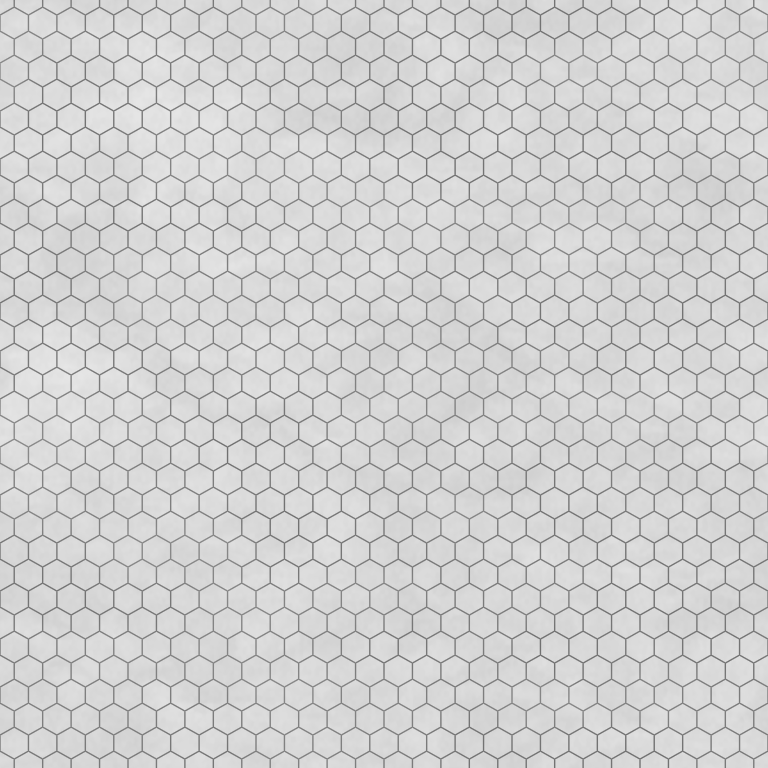
A WebGL 2 fragment shader for this pattern:

```glsl
#version 300 es
precision highp float;
// Pale concrete mosaic of upright hexagons separated by thin grey joints.
// Two interleaved lattices give the joint distance; wrapping smooth cellular
// noise in several octaves clouds the surface continuously across the tiles.

#define COLUMNS 27.0
#define ROWS 32.0
#define ROW_OFFSET 0.0012
#define JOINT_WIDTH 0.00182
#define JOINT_COLOR vec3(0.49)
#define TILE_COLOR vec3(0.85)
#define CLOUD_STRENGTH 0.10
#define GRAIN_STRENGTH 0.018
#define BROAD_STRENGTH 0.006
#define JOINT_WEAR 0.20

uniform vec2 u_resolution;
out vec4 fragColor;

const float TAU = 6.2831853;

vec3 hash3(vec2 p) {
    vec3 q = fract(vec3(p.xyx) * vec3(0.1031, 0.1030, 0.0973));
    q += dot(q, q.yxz + 33.33);
    return fract((q.xxy + q.yzz) * q.zyx);
}

// Blends random tones of nearby feature points; wraps after "cells" cells.
float cellClouds(vec2 uv, vec2 cells, float seed) {
    vec2 p = uv * cells;
    vec2 base = floor(p);
    float tone = 0.0, total = 0.0;
    for (int j = -1; j <= 1; j++) {
        for (int i = -1; i <= 1; i++) {
            vec2 cell = base + vec2(i, j);
            vec3 h = hash3(mod(cell, cells) + seed);
            vec2 d = cell + 0.15 + 0.7 * h.xy - p;
            float weight = exp(-5.0 * dot(d, d));
            tone += weight * h.z;
            total += weight;
        }
    }
    return tone / total - 0.5;
}

// Layered sines bend the clouds without breaking the wrap.
vec2 warp(vec2 uv) {
    vec2 a = sin(TAU * (uv.yx * vec2(3.0, 2.0) + uv * vec2(2.0, 5.0)));
    vec2 b = sin(TAU * (uv.yx * vec2(11.0, 7.0) - uv * vec2(5.0, 9.0)) + 1.7);
    return uv + 0.012 * a + 0.005 * b;
}

float concreteClouds(vec2 uv) {
    vec2 q = warp(uv);
    float tone = 0.30 * cellClouds(q, vec2(6.0, 7.0), 11.0);
    tone += 0.28 * cellClouds(q, vec2(13.0, 17.0), 37.0);
    tone += 0.24 * cellClouds(q, vec2(29.0, 37.0), 71.0);
    return tone + 0.18 * cellClouds(q, vec2(47.0, 83.0), 113.0);
}

// Distance to the border of a hexagon centred at zero, positive inside.
float hexInside(vec2 p) {
    vec2 size = vec2(0.5 / COLUMNS, 1.0 / ROWS);
    vec2 slant = normalize(vec2(size.y / 3.0, size.x));
    p = abs(p);
    return min(size.x - p.x, slant.y * size.y * 2.0 / 3.0 - dot(slant, p));
}

float jointDistance(vec2 uv) {
    vec2 period = vec2(1.0 / COLUMNS, 2.0 / ROWS);
    vec2 even = (fract(uv / period + 0.5) - 0.5) * period;
    vec2 odd = (fract(uv / period) - 0.5) * period;
    return max(hexInside(even), hexInside(odd));
}

// Share of a pixel-wide window covered by the joint.
float jointCoverage(float d, float pixel) {
    float halfWidth = 0.5 * JOINT_WIDTH;
    float span = min(d + 0.5 * pixel, halfWidth) - max(d - 0.5 * pixel, -halfWidth);
    return clamp(span / pixel, 0.0, 1.0);
}

void main() {
    vec2 uv = gl_FragCoord.xy / u_resolution;
    float pixel = 1.0 / min(u_resolution.x, u_resolution.y);

    // Cloudy tile surface with fine grain and a broad light drift.
    float clouds = concreteClouds(uv);
    float grain = cellClouds(uv, vec2(190.0, 150.0), 211.0);
    float broad = cos(TAU * (uv.x - 0.17)) + 0.5 * sin(TAU * (uv.x - 2.0 * uv.y));
    vec3 tile = TILE_COLOR + CLOUD_STRENGTH * clouds
        + GRAIN_STRENGTH * grain + BROAD_STRENGTH * broad;

    // Joints that vary gently in darkness.
    float wear = cellClouds(uv, vec2(9.0, 16.0), 307.0);
    vec3 joint = JOINT_COLOR + JOINT_WEAR * wear * 0.5;
    float coverage = jointCoverage(jointDistance(uv - vec2(0.0, ROW_OFFSET)), pixel);

    fragColor = vec4(mix(tile, joint, coverage), 1.0);
}
```
